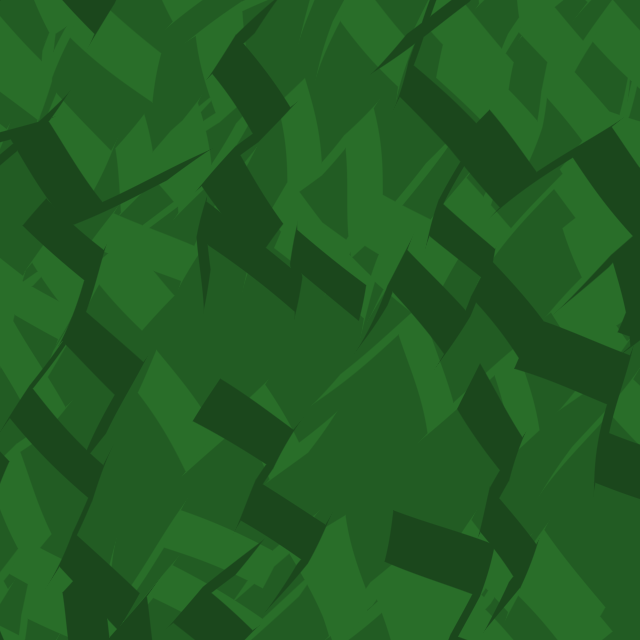
Write a Shadertoy shader that draws this pattern.

```glsl
// Camouflage of broad-nib zigzag strokes in three greens.

#define BASE_GREEN  vec3(0.133, 0.361, 0.137)
#define LIGHT_GREEN vec3(0.160, 0.430, 0.160)
#define DARK_GREEN  vec3(0.104, 0.278, 0.110)
#define CELLS 3.6         // strokes per canvas height
#define JITTER 0.5        // scatter inside a cell
#define NIB 0.072         // mean nib length
#define THICK_LEG 0.145   // mean length of legs across the nib
#define THIN_LEG 0.12     // mean length of legs along the nib
#define WARP 0.009        // bend of the edges
#define ROUNDING 0.001    // keeps the thinnest legs visible
#define LIGHT_SHARE 0.82  // chance of a stroke in each light layer

float hash(vec2 cell, float k) {
    return fract(sin(dot(cell, vec2(127.1, 311.7)) + k * 74.7) * 43758.5453);
}

float cross2(vec2 a, vec2 b) { return a.x * b.y - a.y * b.x; }

vec2 polar(float angle) { return vec2(cos(angle), sin(angle)); }

// Area swept by a nib of half-length vector n along the leg from a to b
float sweptLeg(vec2 p, vec2 a, vec2 b, vec2 n) {
    vec2 h = 0.5 * (b - a);
    p -= 0.5 * (a + b);
    float area = abs(cross2(h, n));
    return max((abs(cross2(p, n)) - area) / length(n),
               (abs(cross2(p, h)) - area) / length(h)) - ROUNDING;
}

// Zigzag of four legs, alternately along and across the nib
float zigzag(vec2 p, vec2 id) {
    float nibAngle = mix(0.6, 1.35, hash(id, 1.0));
    vec2 nib = 0.5 * NIB * mix(0.75, 1.25, hash(id, 2.0)) * polar(nibAngle);

    float thickAngle = nibAngle - mix(1.4, 2.25, hash(id, 3.0));
    vec2 thick = THICK_LEG * mix(0.72, 1.28, hash(id, 4.0)) * polar(thickAngle);

    // The thin leg returns either upwards (N, W) or downwards (Z)
    float lean = mix(0.08, 0.28, hash(id, 5.0)) * (hash(id, 6.0) < 0.5 ? -1.0 : 1.0);
    vec2 thin = THIN_LEG * mix(0.6, 1.4, hash(id, 7.0)) * polar(nibAngle + lean);
    if (hash(id, 8.0) < 0.3) thin = -thin;

    bool thinFirst = hash(id, 9.0) < 0.5;
    float stretch = mix(-0.22, 0.22, hash(id, 10.0));
    vec2 a = -(thick + thin);
    float d = 1e3;
    for (int i = 0; i < 4; i++) {
        bool isThin = ((i & 1) == 0) == thinFirst;
        float size = i < 2 ? 1.0 + stretch : 1.0 - stretch;
        vec2 b = a + size * (isThin ? thin : thick);
        d = min(d, sweptLeg(p, a, b, nib));
        a = b;
    }
    return d;
}

// Distance to the nearest stroke of one scattered layer
float strokeLayer(vec2 p, float seed, float share) {
    p += seed * vec2(0.37, 0.61);
    p += WARP * sin(p.yx * vec2(17.0, 14.0) + seed);
    vec2 home = floor(p * CELLS);
    float d = 1e3;
    for (int y = -1; y <= 1; y++)
    for (int x = -1; x <= 1; x++) {
        vec2 cell = home + vec2(x, y);
        vec2 id = cell + seed * 19.0;
        if (hash(id, 11.0) > share) continue;
        vec2 offset = vec2(hash(id, 12.0), hash(id, 13.0)) - 0.5;
        vec2 centre = (cell + 0.5 + JITTER * offset) / CELLS;
        d = min(d, zigzag(p - centre, id));
    }
    return d;
}

float coverage(float d) {
    float edge = 0.8 / iResolution.y;
    return 1.0 - smoothstep(-edge, edge, d);
}

void mainImage(out vec4 fragColor, in vec2 fragCoord) {
    vec2 p = fragCoord / iResolution.y;

    // Two light layers merge below one dark layer
    float light = min(strokeLayer(p, 1.0, LIGHT_SHARE),
                      strokeLayer(p, 2.0, LIGHT_SHARE));
    float dark = strokeLayer(p, 3.0, 1.0);

    vec3 color = mix(BASE_GREEN, LIGHT_GREEN, coverage(light));
    color = mix(color, DARK_GREEN, coverage(dark));
    fragColor = vec4(color, 1.0);
}
```
